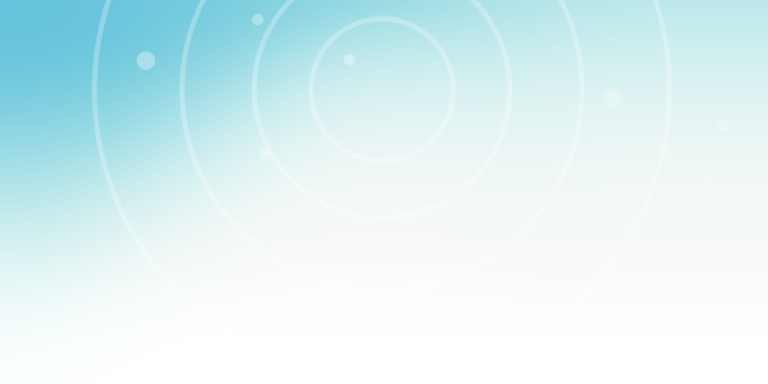
Give the GLSL for this background, as a Shadertoy shader.

```glsl
const vec3 WHITE = vec3(1.0);
const vec3 WARM_WHITE = vec3(0.985, 0.982, 0.976);

// Light left after passing through aqua of the given density
vec3 aquaFilter(float density) {
    vec3 linearLoss = vec3(1.0, 0.25, 0.25);
    vec3 squareLoss = vec3(0.0, 0.20, -0.09);
    return 1.0 - density * (linearLoss + squareLoss * density);
}

// Aqua density: deep at the upper left, fading down and to the right
float aquaDensity(vec2 p) {
    float depth = max(1.0 - p.y, 0.0);
    float peak = mix(0.60, 0.25, smoothstep(0.0, 1.75, p.x));
    float dip = (p.x - 1.0) / 0.3;
    float reach = mix(0.56, 0.30, smoothstep(0.0, 0.9, p.x))
                - 0.05 * exp(-dip * dip);
    float falloff = mix(2.3, 1.25, smoothstep(0.2, 1.0, p.x));
    return peak * exp(-pow(depth / reach, falloff));
}

float discMask(vec2 p, vec2 centre, float radius, float blur) {
    return 1.0 - smoothstep(-blur, blur, length(p - centre) - radius);
}

float ringMask(vec2 p, vec2 centre, float radius, float halfWidth, float blur) {
    float d = abs(length(p - centre) - radius) - halfWidth;
    return 1.0 - smoothstep(-blur, blur, d);
}

// Concentric rings whose spacing grows outward
float ringSet(vec2 p, vec2 centre, float blur) {
    float mask = 0.0;
    for (int i = 0; i < 4; i++) {
        float n = float(i);
        float radius = 0.185 + n * (0.128 + 0.020 * n);
        mask = max(mask, ringMask(p, centre, radius, 0.0065, blur));
    }
    return mask;
}

// Dots on an ellipse; the coefficients give the angle as a cubic of the index
float orbitDots(vec2 p, vec2 centre, vec2 radii, int count, vec4 angleCoeffs, float blur) {
    float mask = 0.0;
    for (int i = 0; i < count; i++) {
        float n = float(i);
        vec4 basis = vec4(1.0, n, n * (n - 1.0), n * (n - 1.0) * (n - 2.0));
        float angle = dot(angleCoeffs, basis);
        vec2 position = centre + radii * vec2(cos(angle), sin(angle));
        float size = i == 0 ? 0.024 : 0.015;
        mask = max(mask, discMask(p, position, size, blur));
    }
    return mask;
}

void mainImage(out vec4 fragColor, in vec2 fragCoord) {
    vec2 p = fragCoord / iResolution.y;
    float blur = 1.0 / iResolution.y;

    // Sky wash over a warm white base
    vec3 base = mix(WHITE, WARM_WHITE, smoothstep(0.08, 0.42, p.y));
    vec3 color = base * aquaFilter(aquaDensity(p));

    // Pale rings
    float rings = ringSet(p, vec2(0.995, 0.766), blur);
    color = mix(color, WHITE, 0.27 * rings);

    // Floating dots in two loose clusters
    float leftDots = orbitDots(p, vec2(0.646, 0.773), vec2(0.289, 0.177), 4,
                               vec4(-3.543, -1.257, 0.096, -0.160), blur);
    float rightDots = orbitDots(p, vec2(1.719, 0.635), vec2(0.166), 3,
                                vec4(-3.857, -2.199, 0.637, 0.0), blur);
    color = mix(color, WHITE, 0.34 * leftDots + 0.25 * rightDots);

    fragColor = vec4(color, 1.0);
}
```
